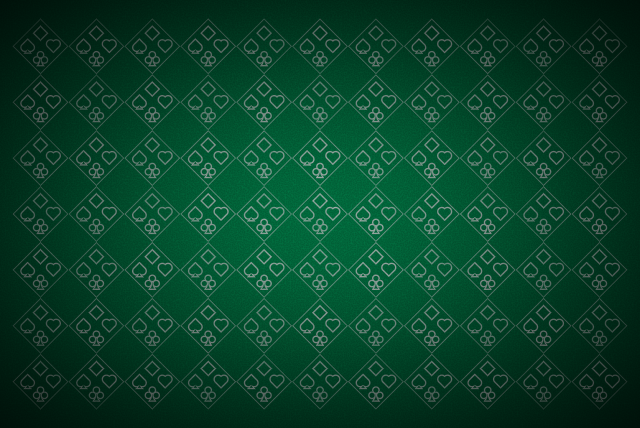
Give the GLSL for this pattern, as a WebGL 2 fragment shader.

```glsl
#version 300 es
precision highp float;

uniform vec2 u_resolution;
out vec4 fragColor;

vec2 hash2(vec2 p) {
    vec3 h = fract(p.xyx * vec3(0.1031, 0.1030, 0.0973));
    h += dot(h, h.yzx + 33.33);
    return fract((h.xx + h.yz) * h.zy);
}

// Distance to the nearest scattered point
float cellular(vec2 p) {
    vec2 base = floor(p);
    float nearest = 2.0;
    for (int y = -1; y <= 1; y++) {
        for (int x = -1; x <= 1; x++) {
            vec2 cell = base + vec2(x, y);
            nearest = min(nearest, length(cell + hash2(cell) - p));
        }
    }
    return nearest;
}

float diamond(vec2 p, float radius) {
    return (abs(p.x) + abs(p.y) - radius) * 0.7071;
}

// Heart with its tip at the origin, about 1.1 tall
float heart(vec2 p) {
    p.x = abs(p.x);
    if (p.x + p.y > 1.0) return length(p - vec2(0.25, 0.75)) - 0.35355;
    float edge = min(length(p - vec2(0.0, 1.0)), length(p - 0.5 * max(p.x + p.y, 0.0)));
    return edge * sign(p.x - p.y);
}

// Flared foot standing on y = 0
float stem(vec2 p, float height) {
    float flare = 0.012 + 0.043 * pow(clamp(1.0 - p.y / height, 0.0, 1.0), 2.0);
    return max((abs(p.x) - flare) * 0.85, max(-p.y, p.y - height));
}

float spade(vec2 p) {
    float leaf = heart(vec2(p.x, 0.13 - p.y) / 0.2) * 0.2;
    return min(leaf, stem(p + vec2(0.0, 0.122), 0.09));
}

float club(vec2 p) {
    float top = length(p - vec2(0.0, 0.08)) - 0.057;
    float sides = length(vec2(abs(p.x) - 0.069, p.y + 0.012)) - 0.057;
    return min(min(top, sides), stem(p + vec2(0.0, 0.115), 0.13));
}

// Box-filtered coverage of an outline
float stroke(float d, float halfWidth, float pixel) {
    d = abs(d);
    return clamp((halfWidth - d) / pixel + 0.5, 0.0, 1.0)
         - clamp((-halfWidth - d) / pixel + 0.5, 0.0, 1.0);
}

void main() {
    vec2 p = (gl_FragCoord.xy - 0.5 * u_resolution) / u_resolution.y;

    // Eleven by seven tiles, centred with a plain margin
    float pitch = 0.1306;
    vec2 tile = clamp(floor(p / pitch + 0.5), vec2(-5.0, -3.0), vec2(5.0, 3.0));
    vec2 q = p / pitch - tile;
    float pixel = 1.0 / (u_resolution.y * pitch);

    // Four suits inside each thin frame
    float suits = diamond(q - vec2(0.0, 0.235), 0.125);
    suits = min(suits, spade(q - vec2(-0.23, 0.0)));
    suits = min(suits, heart((q - vec2(0.23, -0.11)) / 0.205) * 0.205);
    suits = min(suits, club(q - vec2(0.0, -0.232)));
    float ink = max(stroke(suits, 0.0125, pixel),
                    0.85 * stroke(diamond(q, 0.488), 0.0075, pixel));

    // Felt grain and uneven print
    float grain = cellular(p * 260.0) - 0.45;
    float wear = 0.78 + 0.07 * sin(p.x * 23.0 + 2.0 * sin(p.y * 17.0))
               + 0.2 * (cellular(p * 140.0) - 0.45);
    wear += 0.06 * (hash2(tile + 20.0).x - 0.5);

    vec3 felt = vec3(0.003, 0.41, 0.235) * (1.0 + 0.2 * grain);
    vec3 color = mix(felt, vec3(0.68, 0.69, 0.69), ink * wear);

    // Oval vignette, gentler on the print
    float falloff = dot(p * vec2(1.333, 2.0), p * vec2(1.333, 2.0));
    color *= exp(-falloff * mix(0.9, 0.62, ink));
    fragColor = vec4(color, 1.0);
}
```
